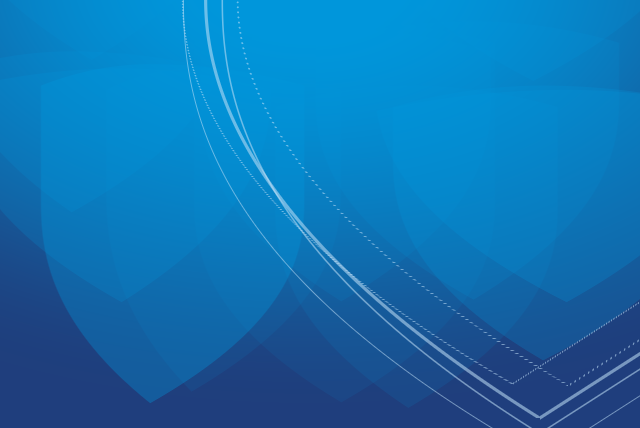
Reproduce this background procedurally as a WebGL 2 fragment shader.

```glsl
#version 300 es
precision highp float;
// Overlapping translucent shields over a cyan-to-navy glow, crossed by
// sweeping fine lines. Shields and lines are power curves ending in a tip;
// the canvas spans 1.5 by 1 units with the origin at the lower left.

uniform vec2 u_resolution;
out vec4 fragColor;

const vec3 CYAN = vec3(0.0, 0.59, 0.86);
const vec3 NAVY = vec3(0.12, 0.245, 0.49);
const vec3 LINE_COLOR = vec3(0.76, 0.88, 0.97);
const vec2 GLOW_CENTER = vec2(0.72, 1.05);
const vec2 GLOW_SCALE = vec2(0.6, 1.0);
const float LINE_OPACITY = 0.55;
const float SHIELD_POWER = 2.3;   // roundness of the shield flanks
const float CROWN_RISE = 0.05;    // arch of the shield tops
const float BRANCH_SLOPE = 0.64;  // straight rise right of a line's tip

// Shield: tip x, tip y, left width, right width
const int SHIELDS = 12;
const vec4 BODY[SHIELDS] = vec4[](
  vec4(0.352, 0.058, 0.256, 0.361), vec4(0.285, 0.294, 0.390, 0.350),
  vec4(0.168, 0.504, 0.300, 0.370), vec4(1.273, 0.158, 0.352, 0.400),
  vec4(1.328, 0.294, 0.450, 0.410), vec4(0.957, 0.047, 0.312, 0.350),
  vec4(0.449, 0.085, 0.200, 0.350), vec4(0.800, 0.296, 0.330, 0.350),
  vec4(0.800, 0.060, 0.345, 0.360), vec4(1.110, 0.300, 0.370, 0.341),
  vec4(1.250, 0.811, 0.400, 0.400), vec4(0.215, 0.860, 0.350, 0.350));
// Shield: flank height, top, opacity
const vec3 CROWN[SHIELDS] = vec3[](
  vec3(0.47, 0.80, 0.34), vec3(0.50, 0.79, 0.20), vec3(0.47, 0.83, 0.18),
  vec3(0.47, 0.75, 0.24), vec3(0.52, 0.74, 0.24), vec3(0.47, 0.75, 0.12),
  vec3(0.47, 0.79, 0.10), vec3(0.47, 0.88, 0.12), vec3(0.47, 0.90, 0.09),
  vec3(0.47, 0.90, 0.15), vec3(0.47, 1.10, 0.18), vec3(0.47, 1.10, 0.15));

// Line: x at the top edge, bend, power, tip y
const int LINES = 5;
const vec4 SWEEP[LINES] = vec4[](
  vec4(0.430, 0.723, 2.27, -0.070), vec4(0.428, 0.961, 2.00, 0.103),
  vec4(0.482, 0.820, 2.00, 0.023), vec4(0.521, 0.723, 2.20, -0.013),
  vec4(0.557, 0.950, 1.95, 0.099));
// Line: half width, dot pitch (zero for a solid line)
const vec2 STROKE[LINES] = vec2[](
  vec2(0.0011, 0.0), vec2(0.0018, 0.0068), vec2(0.0037, 0.0),
  vec2(0.0018, 0.0), vec2(0.0022, 0.0125));

float coverage(float inside, float soft) {
  return clamp(inside / soft + 0.5, 0.0, 1.0);
}

// Pointed shield with curved flanks and an arched top
float shieldMask(vec2 p, vec4 body, vec2 crown, float px) {
  vec2 d = p - body.xy;
  float reach = d.x < 0.0 ? body.z : body.w;
  float taper = max(1.0 - d.y / crown.x, 0.0);
  float side = reach * (1.0 - pow(taper, SHIELD_POWER)) - abs(d.x);
  float across = d.x / reach;
  float top = crown.y + CROWN_RISE * (1.0 - across * across) - p.y;
  return coverage(side, 1.5 * px) * coverage(top, px);
}

// Distance from a line (x) and arc length along it (y)
vec2 sweepCoords(vec2 p, vec4 line) {
  vec2 best = vec2(9.0, 0.0);
  float depth = max(1.0 - p.y, 0.0001);
  if (p.y > line.w) {
    float slope = line.y * line.z * pow(depth, line.z - 1.0);
    float stretch = sqrt(1.0 + slope * slope);
    float x = line.x + line.y * pow(depth, line.z);
    float arc = 0.5 * depth * stretch + asinh(slope) / (4.0 * line.y);
    best = vec2(abs(p.x - x) / stretch, arc);
  }
  // Straight branch beyond the tip
  vec2 tip = vec2(line.x + line.y * pow(1.0 - line.w, line.z), line.w);
  vec2 d = p - tip;
  float branchScale = sqrt(1.0 + BRANCH_SLOPE * BRANCH_SLOPE);
  float branch = abs(d.y - BRANCH_SLOPE * d.x) / branchScale;
  if (d.x > 0.0 && branch < best.x) best = vec2(branch, d.x * branchScale);
  return best;
}

float strokeMask(vec2 p, vec4 line, vec2 stroke, float px) {
  vec2 c = sweepCoords(p, line);
  float dist = c.x;
  if (stroke.y > 0.0) {
    float along = (fract(c.y / stroke.y) - 0.5) * stroke.y;
    dist = length(vec2(c.x, along));
  }
  return coverage(stroke.x - dist, px);
}

void main() {
  vec2 p = gl_FragCoord.xy / u_resolution * vec2(1.5, 1.0);
  float px = 1.0 / u_resolution.y;

  // Background glow
  float falloff = length((p - GLOW_CENTER) * GLOW_SCALE);
  vec3 color = mix(CYAN, NAVY, smoothstep(0.1, 1.0, falloff));

  // Translucent shields
  for (int i = 0; i < SHIELDS; i++) {
    float mask = shieldMask(p, BODY[i], CROWN[i].xy, px);
    color = mix(color, CYAN, mask * CROWN[i].z);
  }

  // Solid and dotted lines
  for (int i = 0; i < LINES; i++) {
    float mask = strokeMask(p, SWEEP[i], STROKE[i], px);
    color = mix(color, LINE_COLOR, mask * LINE_OPACITY);
  }
  fragColor = vec4(color, 1.0);
}
```
